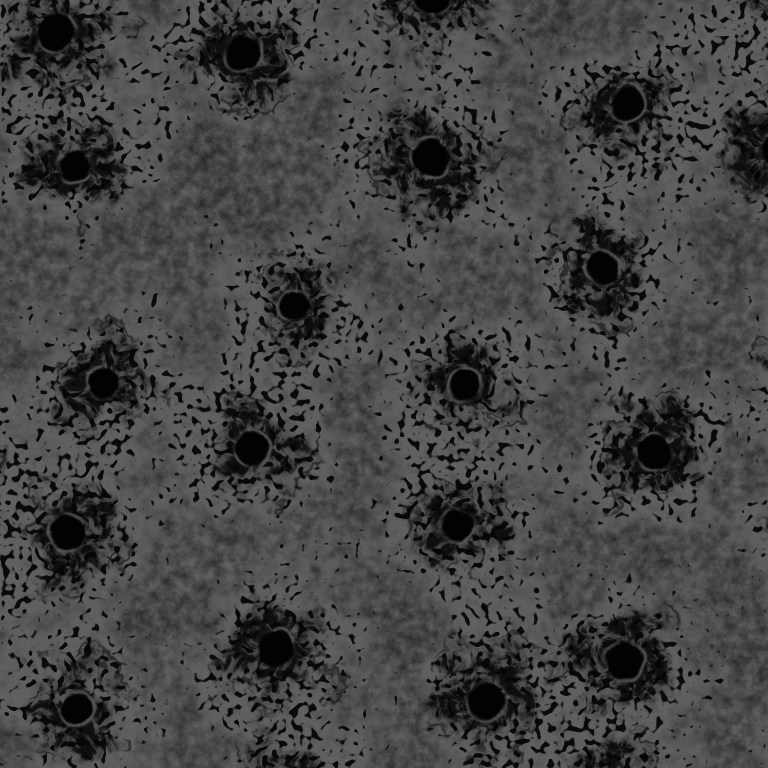
Reproduce this texture procedurally as a three.js fragment shader.

```glsl
varying vec2 vUv;

#define HOLE_GRID 4.25
#define HOLE_RADIUS 0.0208
#define JITTER 0.42
#define HALO_REACH 0.098
#define SPECK_SCALE 108.0
#define MOTTLE_SCALE 62.0
#define PAPER 0.375
#define INK 0.02

vec2 hash2(vec2 p) {
  vec3 q = fract(vec3(p.xyx) * vec3(0.1031, 0.1030, 0.0973));
  q += dot(q, q.yzx + 33.33);
  return fract((q.xx + q.yz) * q.zy);
}

float cornerSlope(vec2 cell, vec2 offset) {
  float angle = 6.2832 * hash2(cell + 57.0).x;
  return dot(vec2(cos(angle), sin(angle)), offset);
}

// Gradient noise, roughly -0.7 to 0.7
float noise(vec2 p) {
  vec2 i = floor(p), f = fract(p);
  vec2 u = f * f * f * (f * (f * 6.0 - 15.0) + 10.0);
  vec2 e = vec2(1.0, 0.0);
  float low = mix(cornerSlope(i, f), cornerSlope(i + e.xy, f - e.xy), u.x);
  float high = mix(cornerSlope(i + e.yx, f - e.yx), cornerSlope(i + e.xx, f - e.xx), u.x);
  return mix(low, high, u.y);
}

float fbm(vec2 p) {
  float sum = 0.0, amp = 0.6;
  for (int i = 0; i < 4; i++) {
    sum += amp * noise(p);
    p = mat2(1.6, 1.2, -1.2, 1.6) * p + 11.3;
    amp *= 0.6;
  }
  return sum;
}

// Staggered, jittered holes: x = nearest distance, y = summed halo, z = size of nearest
vec3 holeField(vec2 p) {
  vec2 base = floor(p * HOLE_GRID);
  vec3 field = vec3(9.0, 0.0, 1.0);
  for (int y = -1; y <= 1; y++) {
    for (int x = -1; x <= 1; x++) {
      vec2 cell = base + vec2(float(x), float(y));
      vec2 site = cell + 0.5 + JITTER * (hash2(cell + 19.0) - 0.5);
      site.y += 0.5 * mod(cell.x, 2.0) - 0.25;
      float d = length(p - site / HOLE_GRID);
      float reach = d / HALO_REACH;
      field.y += exp(-reach * reach);
      if (d < field.x) {
        field.x = d;
        field.z = 0.86 + 0.28 * hash2(cell + 83.0).y;
      }
    }
  }
  return field;
}

void main() {
  vec2 p = vUv;
  vec2 bend = vec2(noise(p * 30.0), noise(p * 30.0 + 40.0));
  vec3 holes = holeField(p);
  float halo = holes.y + 0.75 * fbm(p * 12.0 + 7.0);
  float rough = holes.x / holes.z + 0.085 * fbm(p * 16.0 + 3.0);

  // Mottled cloud in the open ground
  float open = 1.0 - smoothstep(0.18, 0.62, halo);
  float mottle = 0.095 + 0.07 * fbm(p * 9.0 + 21.0) + 0.22 * fbm(p * MOTTLE_SCALE);
  float tone = PAPER - open * max(mottle, 0.0);
  tone -= 0.13 * (1.0 - open) * max(fbm(p * 50.0 + 5.0), 0.0);

  // Veined dark tissue around each hole
  float tissue = 1.0 - smoothstep(0.042, 0.074, rough);
  float core = 1.0 - smoothstep(0.024, 0.055, rough);
  float veins = smoothstep(-0.18, 0.32, fbm(p * 62.0 + bend) + 0.22 * core);
  tone = mix(tone, INK, tissue * (0.2 + 0.7 * veins));

  // Broken rim of the tissue
  float rim = (rough - 0.072) / 0.0045;
  float rimPart = smoothstep(0.0, 0.25, noise(p * 17.0 + 60.0));
  tone = mix(tone, 0.08, 0.7 * rimPart * exp(-rim * rim));

  // Worm-like specks, densest near the holes and along the links
  float density = smoothstep(0.16, 0.8, halo + 0.15 * noise(p * 33.0));
  float grain = noise(p * SPECK_SCALE + bend * 0.8);
  float cut = mix(0.5, 0.13, density);
  float specks = smoothstep(cut - 0.08, cut + 0.15, grain);
  specks *= smoothstep(0.02, 0.12, density);
  tone = mix(tone, INK, 0.95 * specks);

  // Pale broken ring, then the black hole
  float edge = holes.x - HOLE_RADIUS * holes.z + 0.005 * noise(p * 42.0 + 9.0);
  float ring = (edge - 0.0035) / 0.0022;
  float ringPart = 0.15 + 0.75 * smoothstep(-0.2, 0.25, noise(p * 28.0 + 31.0));
  tone = mix(tone, 0.33, ringPart * exp(-ring * ring));
  tone = mix(0.008, tone, smoothstep(-0.0018, 0.002, edge));

  gl_FragColor = vec4(vec3(clamp(tone, 0.0, PAPER)), 1.0);
}
```
